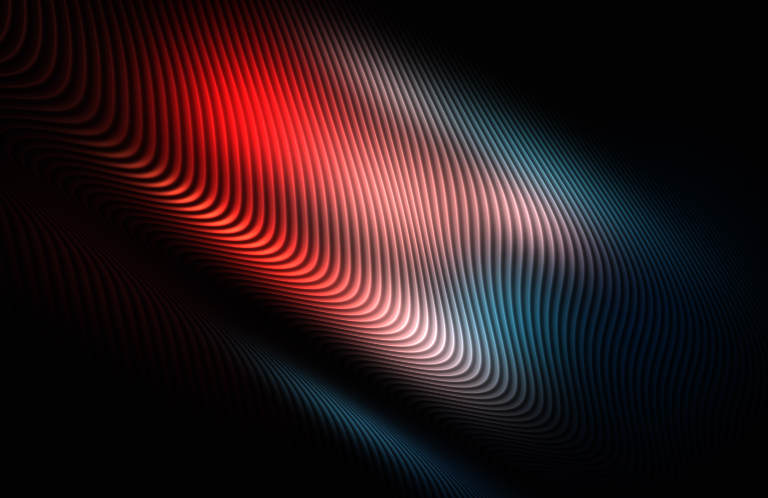
Give the GLSL for this background, as a Shadertoy shader.

```glsl
// Draws fine folded ribbons on a diagonal wave, lit by red, pink and teal glows.

#define TILT 0.568          // slope angle of the folds
#define LINE_DENSITY 27.0   // ribbons per unit at the left
#define DENSITY_GAIN 8.5    // tightening of ribbons to the right
#define LEAN 0.98           // slant of ribbons between folds
#define VALLEY_T -0.25      // position of the dark fold
#define WIDTH_ABOVE 0.085   // roundness of the bends above the fold
#define WIDTH_BELOW 0.052   // roundness of the bends below the fold
#define VALLEY_DEPTH 0.34
#define RIDGE_T 0.20        // where the upper ribbons bend over
#define RIDGE_BEND 2.4
#define RIM_STRENGTH 0.36

const float TAU = 6.2831853;

float bell(float x) { return exp(-x * x); }

// Soft elliptical light in fold coordinates
float glow(vec2 q, vec2 center, vec2 radius) {
    vec2 d = (q - center) / radius;
    return exp(-dot(d, d));
}

// Ribbon coordinate: q.x runs along the folds, q.y across them
float ribbonPhase(vec2 q) {
    float over = max(q.y - RIDGE_T, 0.0);
    float above = WIDTH_ABOVE + 0.04 * (1.0 - smoothstep(0.0, 0.5, q.x));
    float width = q.y > VALLEY_T ? above : WIDTH_BELOW;
    float f = q.x + LEAN * q.y;
    f += VALLEY_DEPTH * bell((q.y - VALLEY_T) / width);
    f += RIDGE_BEND * over * over;
    f -= 0.10 * smoothstep(0.75, 1.4, q.x) * bell((q.y - 0.21) / 0.17);
    f += 0.03 * tanh((q.x + q.y - 1.01) / 0.07) * bell((q.y - 0.06) / 0.12);
    return f * (LINE_DENSITY + DENSITY_GAIN * f);
}

vec3 lightField(vec2 q) {
    // Red side
    vec3 c = vec3(0.95, 0.035, 0.04) * glow(q, vec2(0.56, 0.08), vec2(0.19, 0.145));
    c += vec3(0.80, 0.09, 0.07) * glow(q, vec2(0.74, -0.135), vec2(0.25, 0.065));
    c += vec3(0.15, 0.025, 0.02) * glow(q, vec2(0.12, -0.02), vec2(0.36, 0.16));
    // Pale center
    c += vec3(0.93, 0.55, 0.53) * glow(q, vec2(0.89, 0.09), vec2(0.22, 0.145));
    c += vec3(0.80, 0.62, 0.62) * glow(q, vec2(1.07, -0.115), vec2(0.18, 0.08));
    c += vec3(0.66, 0.47, 0.47) * glow(q, vec2(1.13, 0.21), vec2(0.14, 0.07));
    c += vec3(0.36, 0.32, 0.32) * glow(q, vec2(0.75, 0.27), vec2(0.16, 0.055));
    // Teal and blue side
    c += vec3(0.06, 0.34, 0.42) * glow(q, vec2(1.18, 0.00), vec2(0.14, 0.12));
    c += vec3(0.09, 0.33, 0.39) * glow(q, vec2(1.09, 0.30), vec2(0.26, 0.06));
    c += vec3(0.00, 0.06, 0.13) * glow(q, vec2(1.40, 0.17), vec2(0.22, 0.24));
    // Faint band below the valley
    c += vec3(0.10, 0.27, 0.34) * glow(q, vec2(1.04, -0.325), vec2(0.21, 0.032));
    c += vec3(0.01, 0.06, 0.12) * glow(q, vec2(1.30, -0.30), vec2(0.24, 0.07));
    c += vec3(0.08, 0.012, 0.012) * glow(q, vec2(0.48, -0.34), vec2(0.38, 0.11));
    return c;
}

void mainImage(out vec4 fragColor, in vec2 fragCoord) {
    // Rotate into fold coordinates around the top left corner
    vec2 p = fragCoord / iResolution.y - vec2(0.0, 1.0);
    float co = cos(TILT), si = sin(TILT);
    vec2 q = vec2(co * p.x - si * p.y, si * p.x + co * p.y);

    // Rounded ribbon body with a thin bright rim, softened where too dense
    float phase = ribbonPhase(q);
    float blur = smoothstep(0.35, 0.9, fwidth(phase));
    float body = mix(0.5 + 0.5 * cos(TAU * phase), 0.5, blur);
    float rim = pow(0.5 + 0.5 * cos(TAU * (phase - 0.17)), 8.0);
    rim = mix(rim, 0.2, blur);

    // Ribbons open into thin lines at the far left and deepen at the red bend
    vec3 light = lightField(q);
    float level = clamp(max(light.r, max(light.g, light.b)), 0.0, 1.0);
    float crease = glow(q, vec2(0.62, -0.12), vec2(0.30, 0.06));
    float ground = mix(0.20, 0.74, level) * (1.0 - 0.55 * crease);
    float solid = mix(0.35, 1.0, smoothstep(0.05, 0.4, q.x));
    vec3 color = light * mix(ground, 1.03, body) * solid;
    color += (light + 0.10 * level) * RIM_STRENGTH * rim * (2.2 - 1.2 * solid);

    // Hot glints where the red ribbons turn
    float glint = glow(q, vec2(0.61, -0.137), vec2(0.21, 0.024));
    color += vec3(0.75, 0.34, 0.20) * glint * body * body;

    // Shadow inside the valley
    float shadow = bell((q.y - VALLEY_T) / 0.045) * smoothstep(0.1, 0.8, q.x);
    color *= 1.0 - 0.85 * shadow;

    color += vec3(0.005, 0.002, 0.004);
    fragColor = vec4(clamp(color, 0.0, 1.0), 1.0);
}
```
